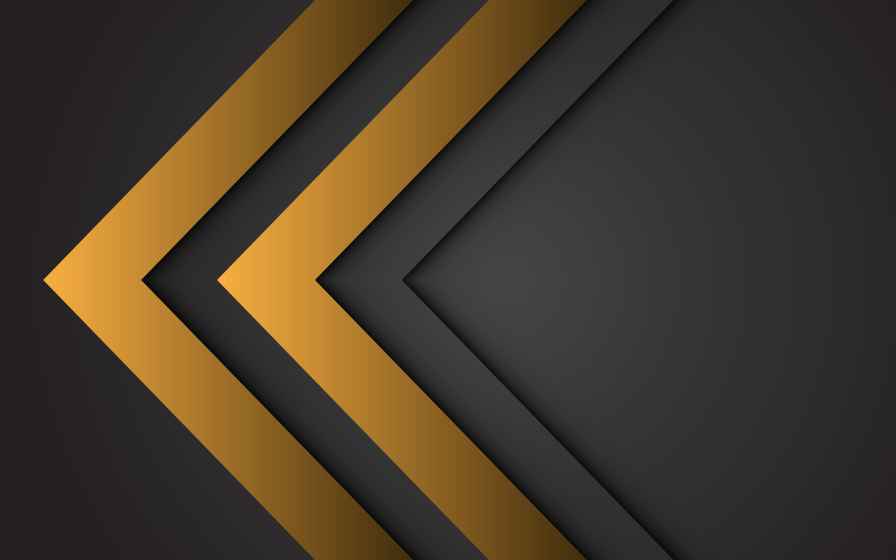
Reproduce this background procedurally as a Shadertoy shader.

```glsl
const vec3 GREY_CENTRE = vec3(0.270, 0.272, 0.278);
const vec3 GREY_MID = vec3(0.198, 0.194, 0.197);
const vec3 GREY_EDGE = vec3(0.141, 0.125, 0.129);
const vec3 GOLD_LIGHT = vec3(0.975, 0.685, 0.255);
const vec3 GOLD_DARK = vec3(0.255, 0.175, 0.050);

const float SLOPE = 0.971;        // horizontal run per unit of height
const float FIRST_TIP = 0.0771;
const float BAND_WIDTH = 0.1748;
const float BAND_SPACING = 0.3104;
const float BAND_RUN = 0.66;      // horizontal extent of the gold gradient

// Signed distance to a left-pointing chevron edge, positive to its right
float chevron(vec2 p, float tipX) {
    return (p.x - tipX - SLOPE * abs(p.y - 0.5)) / sqrt(1.0 + SLOPE * SLOPE);
}

float coverage(float dist, float pixel) {
    return smoothstep(-0.7 * pixel, 0.7 * pixel, dist);
}

// Soft glow of grey, fading with distance from its centre
vec3 backdrop(vec2 p, vec2 centre) {
    float r = length(p - centre);
    vec3 inner = mix(GREY_CENTRE, GREY_MID, smoothstep(-0.08, 0.50, r));
    return mix(inner, GREY_EDGE, smoothstep(0.35, 0.95, r));
}

// Darkens the area just right of an edge
vec3 castShadow(vec3 colour, float dist, float softness, float strength, float pixel) {
    float falloff = exp(-max(dist, 0.0) / softness);
    return colour * (1.0 - strength * falloff * coverage(dist, pixel));
}

vec3 goldBand(vec3 under, vec2 p, float tipX, float pixel) {
    float mask = coverage(chevron(p, tipX), pixel)
               * coverage(-chevron(p, tipX + BAND_WIDTH), pixel);
    float t = clamp((p.x - tipX) / BAND_RUN, 0.0, 1.0);
    return mix(under, mix(GOLD_LIGHT, GOLD_DARK, t), mask);
}

void mainImage(out vec4 fragColor, in vec2 fragCoord) {
    float pixel = 1.0 / iResolution.y;
    vec2 p = fragCoord * pixel;
    p.x *= 1.6 * iResolution.y / iResolution.x;

    vec3 colour = backdrop(p, vec2(0.90, 0.5));

    // Grey panel edge, half a spacing past the second gold band
    float panelTip = FIRST_TIP + BAND_WIDTH + 1.5 * BAND_SPACING;
    colour = castShadow(colour, chevron(p, panelTip), 0.017, 0.82, pixel);

    // Gold bands, right to left; each shadow ends at the next edge
    for (int i = 1; i >= 0; i--) {
        float tipX = FIRST_TIP + float(i) * BAND_SPACING;
        float nextTip = i == 1 ? panelTip : tipX + BAND_SPACING;
        vec3 shaded = castShadow(colour, chevron(p, tipX + BAND_WIDTH), 0.018, 0.85, pixel);
        colour = mix(shaded, colour, coverage(chevron(p, nextTip), pixel));
        colour = goldBand(colour, p, tipX, pixel);
    }
    fragColor = vec4(colour, 1.0);
}
```
